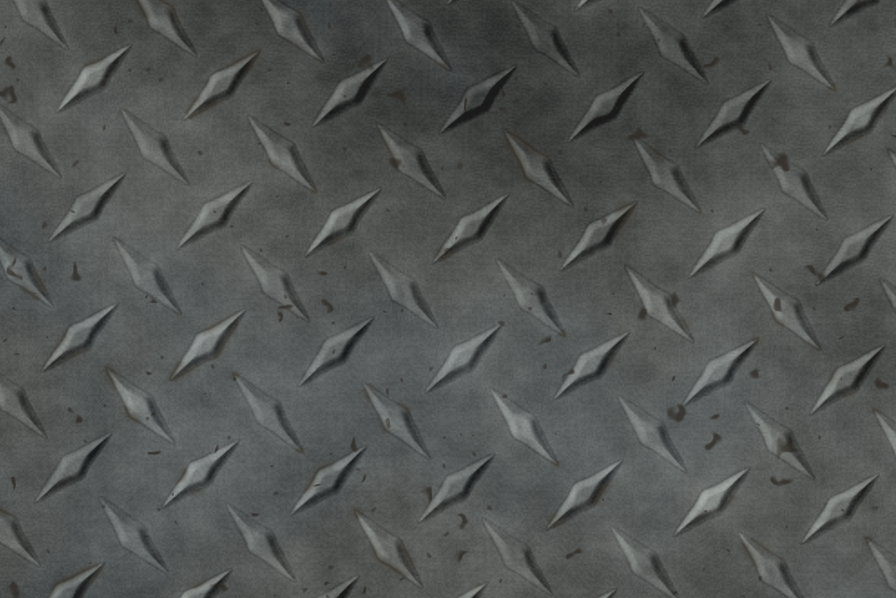
Reproduce this texture procedurally as a WebGL 2 fragment shader.

```glsl
#version 300 es
precision highp float;
// Worn steel tread plate: two interleaved square lattices of pointed studs,
// leaning left and right in turn, lit from the left as a height field.
// Layered noise adds mottling, grain, pale rims, rust and scattered pits.
uniform vec2 u_resolution;
out vec4 fragColor;

float hash(vec2 p) {
  return fract(sin(dot(p, vec2(127.1, 311.7))) * 43758.5453);
}

float noise(vec2 p) {
  vec2 i = floor(p), f = fract(p);
  f = f * f * (3.0 - 2.0 * f);
  return mix(mix(hash(i), hash(i + vec2(1, 0)), f.x),
             mix(hash(i + vec2(0, 1)), hash(i + vec2(1, 1)), f.x), f.y);
}

float fbm(vec2 p) {
  float sum = 0.0, amp = 0.5;
  for (int i = 0; i < 5; i++) {
    sum += amp * noise(p);
    p = mat2(1.6, 1.2, -1.2, 1.6) * p + 7.3;
    amp *= 0.5;
  }
  return sum;
}

// Positive inside a pointed stud with a swollen middle
float studEdge(float along, float across) {
  float t = length(vec2(along, 0.03));
  float halfWidth = 0.1 * pow(max(1.0 - t / 0.4, 0.0), 0.8)
                  + 0.022 * exp(-t * t / 0.005);
  return halfWidth - abs(across) - max(t - 0.4, 0.0);
}

// Both lattices, the second shifted by half a cell and mirrored
float plateEdge(vec2 q) {
  vec2 a = q - floor(q + 0.5);
  vec2 b = fract(q) - 0.5;
  return max(studEdge((a.x + a.y) * 0.7071, (a.y - a.x) * 0.7071),
             studEdge((b.x - b.y) * 0.7071, (b.x + b.y) * 0.7071));
}

float plateHeight(vec2 q) {
  return 0.07 * smoothstep(-0.006, 0.075, plateEdge(q));
}

// Sparse irregular pits, one candidate per grid cell
float pits(vec2 p, float density, float chance) {
  vec2 g = p * density + 0.5 * vec2(noise(p * 60.0), noise(p * 60.0 + 9.0));
  vec2 id = floor(g);
  vec2 center = 0.3 + 0.4 * vec2(hash(id + 3.1), hash(id + 8.7));
  float radius = mix(0.06, 0.2, hash(id + 5.5));
  float spot = 1.0 - smoothstep(radius * 0.4, radius + 0.06, length(fract(g) - center));
  return spot * step(hash(id), chance);
}

void main() {
  vec2 p = gl_FragCoord.xy / u_resolution.y;

  // Slightly turned lattice, in units of one cell
  vec2 o = p - vec2(0.787, 0.617);
  vec2 q = vec2(o.x - 0.0545 * o.y, o.y + 0.0545 * o.x) / vec2(0.2146, 0.2172);
  q += 0.012 * (vec2(noise(q * 4.0), noise(q * 4.0 + 31.0)) - 0.5);
  float edge = plateEdge(q);
  float top = smoothstep(-0.008, 0.012, edge);

  // Identity of the nearest stud, for wear that differs between repeats
  vec2 a = floor(q + 0.5), b = floor(q) + 0.5;
  vec2 id = length(q - a) < length(q - b) ? a : b;
  float wear = hash(id + 17.3);

  // Sheet tone: broad shading, clouds and fine grain
  float clouds = fbm(p * 5.0);
  float grain = noise(p * 330.0) - 0.5;
  float tone = 0.345 + 0.16 * (clouds - 0.48) + 0.1 * (fbm(p * 24.0) - 0.48);
  tone += 0.05 * grain + 0.02 * (noise(p * vec2(40.0, 260.0)) - 0.5);
  vec2 gloom = (p - vec2(0.82, 0.9)) / vec2(0.5, 0.3);
  tone -= 0.075 * exp(-dot(gloom, gloom));
  tone -= 0.03 * smoothstep(0.75, 1.0, p.y);

  // Pale scuffed rim and thin grime line around each stud
  float scuff = noise(q * 9.0);
  tone += 0.07 * scuff * exp(-abs(edge) / 0.03) * (1.0 - top);
  tone -= 0.06 * exp(-pow((edge + 0.004) / 0.012, 2.0));

  // Light from the left falling on the stud faces
  vec2 e = vec2(0.012, 0.0);
  vec2 slope = vec2(plateHeight(q + e.xy) - plateHeight(q - e.xy),
                    plateHeight(q + e.yx) - plateHeight(q - e.yx)) / (2.0 * e.x);
  float light = dot(slope, vec2(0.94, -0.34));
  tone += top * (0.035 + 0.04 * wear + 0.05 * (scuff - 0.5));
  tone += light * (light > 0.0 ? 0.07 + 0.06 * wear : 0.2);
  float polish = smoothstep(0.03, 0.07, edge) * smoothstep(0.45, 0.75, noise(q * 7.0 + 4.0));
  tone += 0.07 * wear * polish;

  vec3 color = max(tone, 0.1) * vec3(0.985, 1.015, 0.99);
  color += vec3(-0.008, 0.0, 0.008) * smoothstep(0.45, 0.65, fbm(p * 3.0 + 20.0));

  // Rust caught beside some studs, then dark pits
  float rust = exp(-abs(edge) / 0.025) * smoothstep(0.55, 0.8, noise(q * 5.0 + 50.0));
  color = mix(color, vec3(0.23, 0.2, 0.16), 0.55 * rust * step(0.5, wear));
  float dirt = max(pits(p, 17.0, 0.13), 0.7 * pits(p + 4.0, 42.0, 0.08));
  color = mix(color, vec3(0.17, 0.15, 0.13), 0.7 * dirt);

  fragColor = vec4(clamp(color, 0.0, 1.0), 1.0);
}
```
